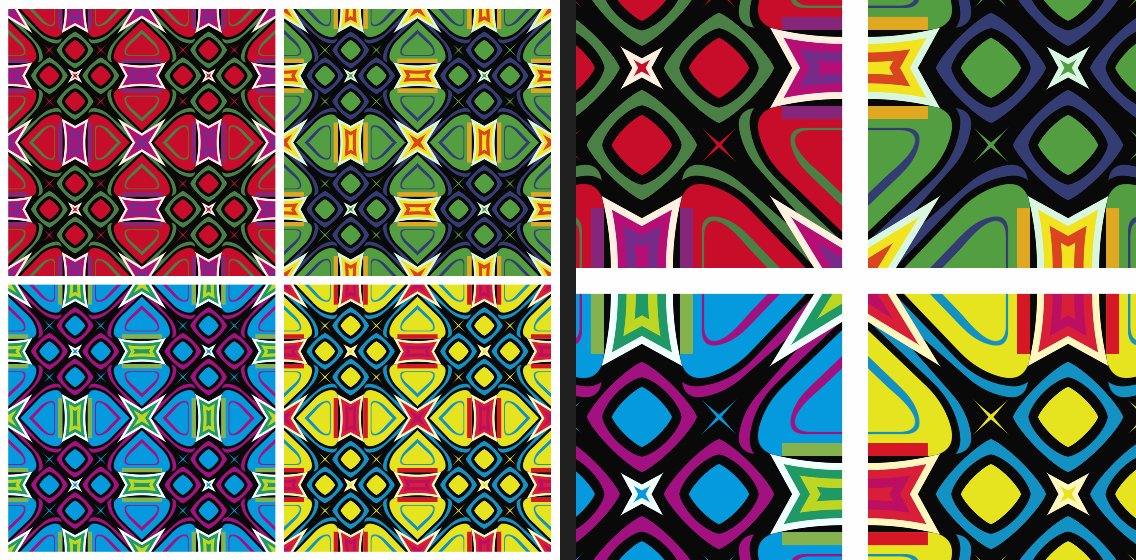
Left: the whole. Right: its middle third, enlarged.
Reproduce this pattern procedurally as a three.js fragment shader.

```glsl
// Four white-framed panels of a mirrored ornament, each two by two cells in its own palette.
// Every cell folds into one triangle; stars, concave frames, diamonds and petals are
// distance fields there, painted over a black ground from back to front.
varying vec2 vUv;

const float MARGIN = 0.0148;
const float PITCH = 0.4922;
const float PANEL = 0.477;
const float CELLS = 2.0;
const vec3 INK = vec3(0.03, 0.035, 0.03);
const vec3 PAPER = vec3(0.995);

// Coverage of the region where d is negative.
float fill(float d, float aa) {
  return 1.0 - smoothstep(-0.5 * aa, 0.5 * aa, d);
}

vec3 paint(vec3 under, vec3 over, float d, float aa) {
  return mix(under, over, fill(d, aa));
}

// Maximum with a corner rounded over the width k.
float smoothMax(float a, float b, float k) {
  float h = max(k - abs(a - b), 0.0) / k;
  return max(a, b) + 0.25 * h * h * k;
}

// Diamond with bulging sides; power 1 is straight, 2 is a circle.
float bulgedDiamond(vec2 p, float power, float size) {
  vec2 a = pow(abs(p) + 1e-4, vec2(power));
  return pow(a.x + a.y, 1.0 / power) - size;
}

// Thin star whose four points lie on the diagonals.
float diagonalStar(vec2 p, float tip, float valley) {
  vec2 a = abs(p);
  float lo = min(a.x, a.y);
  float hi = max(a.x, a.y);
  float slope = (tip - valley) / tip;
  return (hi - valley - slope * lo) / sqrt(1.0 + slope * slope);
}

// Concave four-cornered frame, longer across than up.
float concaveFrame(vec2 p) {
  vec2 a = abs(p);
  float lid = a.y - 0.155 - 0.35 * a.x * a.x;
  float side = (a.x - 0.25 - 0.55 * a.y) * 0.876;
  return max(lid, side);
}

// Half of a rounded heart: side limit, base height, slanted flank.
float petal(vec2 p, float side, float base, vec2 slant, float reach, float k) {
  float body = smoothMax(p.x - side, base - p.y, k);
  return smoothMax(body, dot(p, slant) - reach, k);
}

// Nested bands shared by the frames and the large stars.
vec3 nestedBands(vec3 under, float d, vec3 rim, vec3 body, vec3 core, float aa) {
  vec3 c = paint(under, rim, d, aa);
  c = paint(c, body, d + 0.035, aa);
  c = paint(c, core, d + 0.078, aa);
  return paint(c, body, d + 0.125, aa);
}

// One colour for each panel: upper left, upper right, lower left, lower right.
vec3 byPanel(vec2 id, vec3 ul, vec3 ur, vec3 ll, vec3 lr) {
  return mix(mix(ll, lr, id.x), mix(ul, ur, id.x), id.y);
}

vec3 ornament(vec2 p, vec2 id, float aa) {
  vec3 main_ = byPanel(id, vec3(0.78, 0.05, 0.16), vec3(0.33, 0.62, 0.26),
                       vec3(0.02, 0.60, 0.87), vec3(0.90, 0.89, 0.12));
  vec3 ring = byPanel(id, vec3(0.29, 0.50, 0.27), vec3(0.20, 0.24, 0.45),
                      vec3(0.63, 0.07, 0.50), vec3(0.07, 0.57, 0.76));
  vec3 rim = byPanel(id, vec3(1.0, 0.94, 0.88), vec3(0.85, 0.97, 0.88),
                     vec3(0.95, 1.0, 1.0), vec3(1.0, 0.97, 0.74));
  vec3 body = byPanel(id, vec3(0.71, 0.06, 0.46), vec3(0.95, 0.89, 0.12),
                      vec3(0.12, 0.60, 0.40), vec3(0.85, 0.12, 0.22));
  vec3 core = byPanel(id, vec3(0.46, 0.17, 0.54), vec3(0.85, 0.27, 0.13),
                      vec3(0.74, 0.84, 0.13), vec3(0.74, 0.06, 0.38));
  vec3 sliver = byPanel(id, vec3(0.52, 0.15, 0.48), vec3(0.88, 0.66, 0.13),
                        vec3(0.52, 0.70, 0.30), vec3(0.84, 0.09, 0.15));

  // Eightfold mirror about the cell centre.
  vec2 q = abs(fract(p) * 2.0 - 1.0);
  q = vec2(max(q.x, q.y), min(q.x, q.y));
  vec2 edge = vec2(1.0 - q.x, q.y);
  vec3 c = INK;

  // Diamonds with a coloured ring.
  vec2 bead = q - vec2(0.385, 0.0);
  c = paint(c, ring, bulgedDiamond(bead, 1.22, 0.275), aa);
  c = paint(c, INK, bulgedDiamond(bead, 1.45, 0.198), aa);
  c = paint(c, main_, bulgedDiamond(bead, 1.25, 0.150), aa);

  // Petals: outer crescent, ink line, body, base sliver and inner loop.
  float outer = petal(edge, 0.52, 0.20, vec2(0.75, 0.66), 0.645, 0.10);
  float inner = petal(edge, 0.43, 0.19, vec2(0.69, 0.72), 0.590, 0.14);
  c = paint(c, ring, outer, aa);
  c = paint(c, INK, inner - 0.035, aa);
  c = paint(c, main_, inner, aa);
  c = paint(c, sliver, max(max(inner, edge.y - 0.255), edge.x - 0.30), aa);
  float loopWidth = 0.006 + 0.016 * smoothstep(0.35, 0.55, edge.y);
  c = paint(c, ring, abs(inner + 0.115) - loopWidth, aa);

  // Frames on the cell edges and large stars on the corners.
  c = nestedBands(c, concaveFrame(edge), rim, body, core, aa);
  c = nestedBands(c, diagonalStar(1.0 - q, 0.36, 0.14), rim, body, core, aa);

  // Small star in the cell centre and hairline stars where the bands cross.
  float small = diagonalStar(q, 0.105, 0.048);
  c = paint(c, rim, small, aa);
  c = paint(c, main_, small + 0.026, aa);
  return paint(c, main_, diagonalStar(q - vec2(0.385), 0.075, 0.012), aa);
}

void main() {
  vec2 grid = (vUv - MARGIN) / PITCH;
  vec2 id = clamp(floor(grid), 0.0, 1.0);
  vec2 local = (grid - id) * PITCH / PANEL;
  float pixel = fwidth(vUv.x) / PANEL;
  vec2 off = abs(local - 0.5) - 0.5;
  vec3 c = ornament(local * CELLS, id, pixel * CELLS * 2.0);
  gl_FragColor = vec4(paint(PAPER, c, max(off.x, off.y), pixel), 1.0);
}
```
